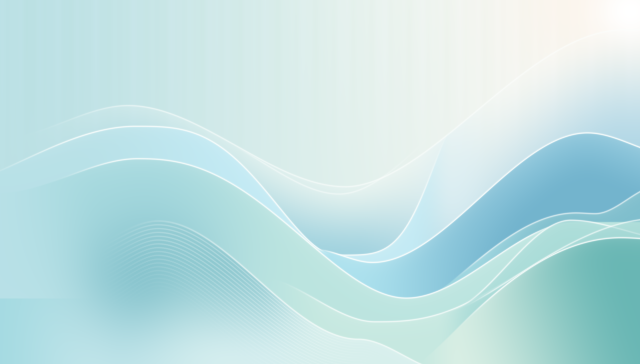
A Shadertoy shader for this background:

```glsl
#define RIM_WIDTH 0.0024
#define RIM_GLOW 0.16
#define GLOW_DEPTH 0.022
#define MESH_PITCH 0.0105
#define MESH_STRENGTH 0.24
#define STRIPE_STRENGTH 0.005
#define SUN_POS vec2(0.985, 0.97)

const vec3 WHITE = vec3(0.985, 0.995, 0.99);

// Bent S-curve from 0 to 1 between two places
float ease(float from, float to, float x, float bend) {
    float t = pow(clamp((x - from) / (to - from), 0.0, 1.0), bend);
    return t * t * (3.0 - 2.0 * t);
}

// Height of a smooth wave through four crests and troughs
float wave(float x, vec2 a, vec2 b, vec2 c, vec2 d, vec3 bend) {
    return a.y + (b.y - a.y) * ease(a.x, b.x, x, bend.x)
               + (c.y - b.y) * ease(b.x, c.x, x, bend.y)
               + (d.y - c.y) * ease(c.x, d.x, x, bend.z);
}

// Distance below a wave, in canvas heights
float below(vec2 uv, float height) {
    float d = height - uv.y;
    return d / (length(vec2(dFdx(d), dFdy(d))) * iResolution.y);
}

// Fill under an edge, with a bright rim and a soft inner glow
void paint(inout vec3 col, float depth, vec3 fill, float alpha, float rim) {
    float px = 1.0 / iResolution.y;
    float inside = smoothstep(-px, px, depth);
    col = mix(col, fill, inside * alpha);
    col = mix(col, WHITE, rim * RIM_GLOW * inside * exp(-max(depth, 0.0) / GLOW_DEPTH));
    float line = depth / max(RIM_WIDTH, 0.7 * px);
    col = mix(col, WHITE, rim * exp(-line * line));
}

float blob(vec2 uv, vec2 center, vec2 radius) {
    vec2 q = (uv - center) / radius;
    return exp(-dot(q, q));
}

vec3 sky(vec2 uv) {
    vec3 col = mix(vec3(0.735, 0.88, 0.895), vec3(0.88, 0.94, 0.925), smoothstep(0.0, 0.62, uv.x));
    col = mix(col, vec3(0.96, 0.965, 0.945), smoothstep(0.45, 0.9, uv.x + 0.15 * (uv.y - 0.6)));
    float stripes = sin(uv.x * 97.0) + sin(uv.x * 211.0 + 1.3) + 0.6 * sin(uv.x * 430.0);
    col += STRIPE_STRENGTH * stripes * vec3(0.6, 0.3, 0.8) * smoothstep(0.4, 0.9, uv.y);
    col = mix(col, vec3(1.0, 0.955, 0.915), 0.65 * blob(uv, vec2(0.93, 1.0), vec2(0.13, 0.18)));
    return mix(col, vec3(1.0), blob(uv, SUN_POS, vec2(0.055, 0.09)));
}

void mainImage(out vec4 fragColor, in vec2 fragCoord) {
    vec2 uv = fragCoord / iResolution.xy;
    float x = uv.x, y = uv.y;
    vec3 col = sky(uv);

    // Far veil and its faint echo
    float d = below(uv, wave(x, vec2(0.0, 0.62), vec2(0.2, 0.71), vec2(0.54, 0.487), vec2(0.975, 0.918), vec3(1.0, 1.0, 0.95)));
    vec3 deep = mix(vec3(0.62, 0.82, 0.87), vec3(0.69, 0.84, 0.9), smoothstep(0.5, 0.8, x));
    float reach = mix(0.21, 0.36, smoothstep(0.55, 0.75, x));
    vec3 veil = mix(mix(col, WHITE, 0.12), deep, smoothstep(-0.02, reach, d));
    veil = mix(veil, vec3(0.87, 0.94, 0.96), 0.65 * blob(uv, vec2(0.71, 0.5), vec2(0.05, 0.2)));
    paint(col, d, veil, smoothstep(0.0, 0.25, x), 0.55 * smoothstep(0.03, 0.25, x));
    d = below(uv, wave(x, vec2(0.3, 0.63), vec2(0.53, 0.467), vec2(0.8, 0.76), vec2(1.0, 0.8), vec3(1.0)));
    paint(col, d, col, 0.0, 0.45 * smoothstep(0.36, 0.42, x) * smoothstep(0.68, 0.55, x));

    // Pale blue ribbon
    d = below(uv, wave(x, vec2(-0.1, 0.48), vec2(0.212, 0.653), vec2(0.525, 0.299), vec2(0.715, 0.66), vec3(0.9, 1.6, 2.2)));
    vec3 ribbon = mix(vec3(0.72, 0.88, 0.905), vec3(0.76, 0.915, 0.955), smoothstep(0.1, 0.4, x));
    float ribbonEnd = smoothstep(0.71, 0.64, x);
    paint(col, d, ribbon, ribbonEnd, 0.8 * ribbonEnd * smoothstep(-0.05, 0.15, x));

    // Blue swell on the right
    d = below(uv, wave(x, vec2(0.49, 0.315), vec2(0.582, 0.279), vec2(0.918, 0.635), vec2(1.06, 0.57), vec3(1.0)));
    vec3 blue = mix(vec3(0.67, 0.88, 0.93), vec3(0.45, 0.705, 0.805), smoothstep(0.54, 0.82, x));
    blue = mix(blue, vec3(0.57, 0.79, 0.87), 0.7 * smoothstep(0.14, 0.0, d) * smoothstep(0.6, 0.85, x));
    paint(col, d, blue, smoothstep(0.48, 0.52, x), 0.85 * smoothstep(0.49, 0.53, x));

    // Teal fold under the swell
    d = below(uv, wave(x, vec2(0.66, 0.18), vec2(0.9, 0.415), vec2(0.93, 0.413), vec2(1.03, 0.49), vec3(0.75, 1.0, 1.0)));
    vec3 fold = mix(vec3(0.63, 0.85, 0.88), vec3(0.5, 0.75, 0.8), smoothstep(0.72, 0.88, x));
    paint(col, d, fold, 0.85, 0.6 * smoothstep(0.7, 0.76, x));

    // Broad green body, with a dark hollow at left
    d = below(uv, wave(x, vec2(0.0, 0.47), vec2(0.215, 0.564), vec2(0.635, 0.181), vec2(0.9, 0.39), vec3(1.0, 1.25, 1.0)));
    vec3 body = mix(vec3(0.76, 0.9, 0.92), vec3(0.66, 0.855, 0.875), smoothstep(0.0, 0.5, y));
    body = mix(body, vec3(0.735, 0.895, 0.875), smoothstep(0.22, 0.5, x));
    body = mix(body, vec3(0.51, 0.755, 0.795), 0.9 * blob(uv, vec2(0.23, 0.25), vec2(0.11, 0.17)));
    paint(col, d, body, smoothstep(-0.02, 0.16, x), 0.8 * smoothstep(0.07, 0.2, x) * smoothstep(0.9, 0.82, x));

    // Low pale fold
    d = below(uv, wave(x, vec2(0.4, 0.24), vec2(0.586, 0.116), vec2(0.885, 0.292), vec2(1.0, 0.3), vec3(1.0, 1.4, 1.0)));
    paint(col, d, vec3(0.79, 0.915, 0.88), 0.75 * smoothstep(0.41, 0.52, x), 0.7 * smoothstep(0.43, 0.53, x));

    // Two crossing green folds
    d = below(uv, wave(x, vec2(0.69, 0.142), vec2(0.892, 0.395), vec2(1.06, 0.34), vec2(1.2, 0.3), vec3(1.0)));
    paint(col, d, vec3(0.65, 0.855, 0.84), 0.8 * smoothstep(0.68, 0.75, x), 0.7 * smoothstep(0.7, 0.76, x));
    d = below(uv, wave(x, vec2(0.68, 0.13), vec2(1.03, 0.4), vec2(1.1, 0.4), vec2(1.2, 0.4), vec3(0.8, 1.0, 1.0)));
    paint(col, d, vec3(0.59, 0.82, 0.81), 0.5 * smoothstep(0.7, 0.8, x), 0.6 * smoothstep(0.72, 0.78, x));

    // Front green hill
    d = below(uv, wave(x, vec2(0.651, 0.0), vec2(0.97, 0.347), vec2(1.1, 0.33), vec2(1.2, 0.3), vec3(0.65, 1.0, 1.0)));
    vec3 hill = mix(vec3(0.85, 0.935, 0.895), vec3(0.41, 0.715, 0.705), smoothstep(0.67, 1.0, x + 0.2 * (y - 0.15)));
    paint(col, d, hill, smoothstep(0.65, 0.72, x), 0.8 * smoothstep(0.7, 0.78, x));

    // Front left hill with fine contour lines
    d = below(uv, wave(x, vec2(0.1, 0.3), vec2(0.247, 0.393), vec2(0.56, 0.068), vec2(0.7, -0.02), vec3(1.0)));
    vec3 mist = mix(vec3(0.55, 0.78, 0.81), vec3(0.83, 0.93, 0.935), smoothstep(0.29, 0.0, y));
    mist = mix(mist, vec3(0.84, 0.935, 0.925), smoothstep(0.4, 0.52, x));
    paint(col, d, mist, smoothstep(0.17, 0.36, x), 0.65 * smoothstep(0.16, 0.42, x));
    float pitch = MESH_PITCH * mix(1.0, 0.7, smoothstep(0.25, 0.5, x));
    float contour = pow(0.5 + 0.5 * cos(6.2832 * d / pitch), 2.0);
    float meshFade = smoothstep(0.0, 0.004, d) * smoothstep(0.22, 0.02, d)
                   * smoothstep(0.15, 0.27, x) * smoothstep(0.62, 0.42, x);
    col = mix(col, WHITE, MESH_STRENGTH * contour * meshFade);

    fragColor = vec4(clamp(col, 0.0, 1.0), 1.0);
}
```
